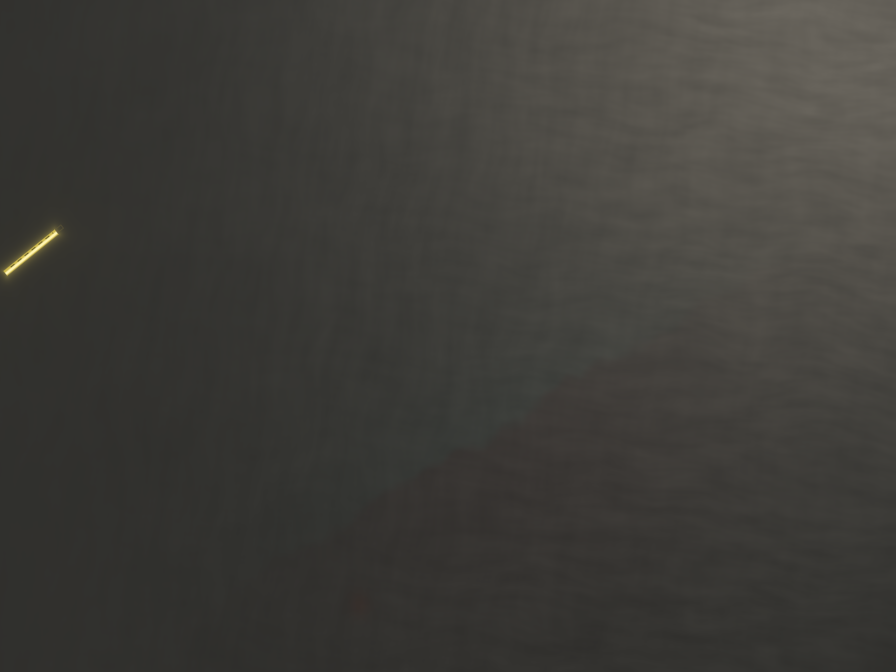
Write a WebGL 2 fragment shader that draws this texture.

```glsl
#version 300 es
precision highp float;
// Dim rippled water seen from above, with a soft glow, a murky front and a small lit barge.
uniform vec2 u_resolution;
out vec4 fragColor;

vec2 hashGradient(vec2 cell) {
    vec3 h = fract(vec3(cell.xyx) * vec3(0.1031, 0.1030, 0.0973));
    h += dot(h, h.yzx + 33.33);
    float angle = 6.2832 * fract((h.x + h.y) * h.z);
    return vec2(cos(angle), sin(angle));
}

float gradientNoise(vec2 p) {
    vec2 i = floor(p), f = fract(p);
    vec2 u = f * f * f * (f * (f * 6.0 - 15.0) + 10.0);
    float a = dot(hashGradient(i), f);
    float b = dot(hashGradient(i + vec2(1, 0)), f - vec2(1, 0));
    float c = dot(hashGradient(i + vec2(0, 1)), f - vec2(0, 1));
    float d = dot(hashGradient(i + vec2(1, 1)), f - vec2(1, 1));
    return mix(mix(a, b, u.x), mix(c, d, u.x), u.y);
}

float fbm(vec2 p, int octaves) {
    float sum = 0.0, weight = 1.0;
    for (int i = 0; i < octaves; i++) {
        sum += weight * gradientNoise(p);
        p = p * 1.93 + vec2(17.3, 9.1);
        weight *= 0.55;
    }
    return sum;
}

vec2 rotate(vec2 p, float angle) {
    float c = cos(angle), s = sin(angle);
    return vec2(c * p.x + s * p.y, c * p.y - s * p.x);
}

// Two crossing wave trains: upright on the left, lying flat on the right.
float ripples(vec2 p) {
    vec2 bend = 0.022 * vec2(gradientNoise(p * 7.0), gradientNoise(p * 7.0 + 31.0));
    vec2 q = p + bend;
    float upright = fbm(rotate(q, -0.14) * vec2(36.0, 9.0), 3);
    float flatWaves = fbm(rotate(q, -0.10) * vec2(11.0, 37.0) + 50.0, 3);
    float side = smoothstep(0.3, 1.15, p.x + 0.25 * (0.5 - p.y));
    return mix(0.9, 0.3, side) * upright + mix(0.35, 1.1, side) * flatWaves;
}

float glow(vec2 p, vec2 center, vec2 spread) {
    vec2 d = (p - center) / spread;
    return exp(-dot(d, d));
}

// Signed height above the ragged diagonal front.
float frontHeight(vec2 p) {
    float ragged = 0.028 * fbm(p * 13.0, 3);
    return p.y - 0.33 - 0.6 * (p.x - 0.69) + ragged;
}

vec3 water(vec2 p) {
    float light = 0.185 + 0.205 * glow(p, vec2(1.32, 1.0), vec2(0.74, 0.58));
    light += 0.012 * glow(p, vec2(0.95, 0.3), vec2(0.5, 0.3));
    light += 0.006 * gradientNoise(p * 4.0);
    light *= 1.0 + 0.075 * ripples(p) * smoothstep(-0.3, 0.8, p.x);
    float warmth = smoothstep(0.19, 0.36, light);
    vec3 color = light * mix(vec3(1.01, 1.0, 0.94), vec3(1.03, 0.99, 0.91), warmth);

    // Cool water above the front, slightly darker and redder water below it.
    float h = frontHeight(p);
    float reach = glow(p, vec2(0.74, 0.36), vec2(0.36, 0.27));
    float above = smoothstep(-0.012, 0.012, h);
    color += reach * above * exp(-max(h, 0.0) * 7.0) * vec3(-0.003, 0.010, 0.010);
    color += reach * (1.0 - above) * vec3(0.000, -0.011, -0.008);
    // Small rusty stain near the lower edge.
    return color + vec3(0.02, -0.004, -0.008) * glow(p, vec2(0.535, 0.10), vec2(0.016, 0.02));
}

float boxDistance(vec2 p, vec2 halfSize) {
    vec2 d = abs(p) - halfSize;
    return length(max(d, 0.0)) + min(max(d.x, d.y), 0.0);
}

float fillShape(float distance, float edge) {
    return 1.0 - smoothstep(-edge, edge, distance);
}

vec3 drawBarge(vec3 color, vec2 p, float edge) {
    vec2 q = rotate(p - vec2(0.046, 0.624), 0.68);
    float hull = boxDistance(q, vec2(0.049, 0.0045));
    color += vec3(0.24, 0.21, 0.06) * exp(-max(hull, 0.0) * 170.0);
    color += vec3(0.022, 0.018, 0.002) * exp(-max(hull, 0.0) * 22.0);
    vec3 deck = mix(vec3(0.80, 0.72, 0.30), vec3(1.0, 0.96, 0.70), fillShape(abs(q.y + 0.001) - 0.002, 0.0015));
    color = mix(color, deck, fillShape(hull, edge));
    // Dashed hatch line along the upper side.
    float dash = smoothstep(0.2, 0.35, abs(fract(q.x * 75.0) - 0.5));
    float hatch = fillShape(boxDistance(q - vec2(0.002, 0.0022), vec2(0.042, 0.0007)), edge);
    color = mix(color, vec3(0.25, 0.23, 0.12), 0.75 * hatch * (1.0 - dash));
    // Dim tug at the upper end.
    float tug = abs(boxDistance(q - vec2(0.056, 0.001), vec2(0.0045, 0.003))) - 0.0006;
    return mix(color, vec3(0.40, 0.36, 0.22), 0.6 * fillShape(tug, edge));
}

void main() {
    vec2 p = gl_FragCoord.xy / u_resolution.y;
    float edge = 0.8 / u_resolution.y;
    vec3 color = drawBarge(water(p), p, edge);
    fragColor = vec4(clamp(color, 0.0, 1.0), 1.0);
}
```
